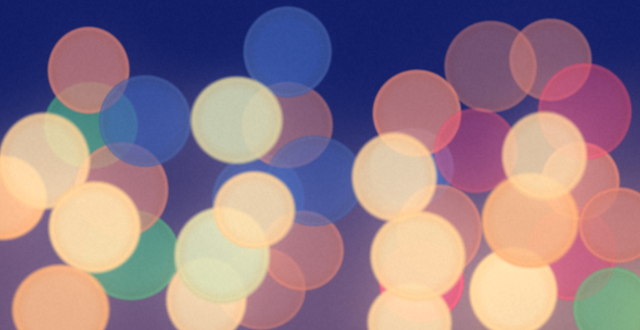
Reproduce this background procedurally as a WebGL 2 fragment shader.

```glsl
#version 300 es
precision highp float;
// Night bokeh: translucent out-of-focus light discs over a navy-to-mauve haze.
// A dim coloured layer fills the frame, then bright warm discs gather lower down.
// Low-discrepancy sequences spread the discs; hashes vary size, shape and opacity.

uniform vec2 u_resolution;
out vec4 fragColor;

#define DIM_COUNT 23
#define BRIGHT_COUNT 14
#define DISC_RADIUS 0.132
#define SIZE_SPREAD 0.028
#define JITTER 0.12
#define EDGE_BLUR 0.008
#define RIM_WIDTH 0.005
#define GLOW_REACH 0.07
#define GRAIN 0.018

const vec3 NAVY  = vec3(0.07, 0.12, 0.40);
const vec3 MAUVE = vec3(0.40, 0.31, 0.47);
const vec3 TAN   = vec3(0.74, 0.56, 0.51);
const vec3 ROSE  = vec3(0.80, 0.50, 0.48);
const vec3 PINK  = vec3(0.86, 0.30, 0.48);
const vec3 BLUE  = vec3(0.24, 0.37, 0.70);
const vec3 GREEN = vec3(0.27, 0.82, 0.52);
const vec3 PEACH = vec3(0.97, 0.73, 0.54);
const vec3 CREAM = vec3(0.99, 0.87, 0.68);
const vec3 MINT  = vec3(0.85, 0.87, 0.72);

float hash(vec2 p) {
  vec3 q = fract(p.xyx * 0.1031);
  q += dot(q, q.yzx + 33.33);
  return fract((q.x + q.y) * q.z);
}

float noise(vec2 p) {
  vec2 cell = floor(p), f = fract(p);
  f = f * f * (3.0 - 2.0 * f);
  float low = mix(hash(cell), hash(cell + vec2(1, 0)), f.x);
  float high = mix(hash(cell + vec2(0, 1)), hash(cell + vec2(1, 1)), f.x);
  return mix(low, high, f.y);
}

// Evenly spread points in the unit square
vec2 scatter(float i, vec2 offset) {
  return fract(offset + i * vec2(0.7549, 0.5698));
}

// Lays one soft disc over the base; offset is measured from its centre
vec3 addDisc(vec3 base, vec2 offset, float id, vec3 tint, float opacity,
             float blur, float rim, float glow) {
  float radius = DISC_RADIUS + SIZE_SPREAD * (hash(vec2(id, 3.0)) - 0.5);
  float squash = 0.08 * (hash(vec2(id, 5.0)) - 0.5);
  float d = length(offset * vec2(1.0 + squash, 1.0 - squash)) - radius;
  blur = max(blur, 1.0 / u_resolution.y);

  float mask = 1.0 - smoothstep(-blur, blur, d);
  float band = (d + 1.5 * blur) / RIM_WIDTH;
  vec3 shade = tint * mix(vec3(1.0), vec3(1.0, 0.93, 0.86), smoothstep(-0.05, 0.0, d));
  shade *= 1.0 + rim * exp(-band * band);

  base += tint * glow * exp(-max(d, 0.0) / GLOW_REACH);
  return mix(base, shade, mask * opacity);
}

// Dark sky above, warmer haze below and to the right
vec3 haze(vec2 p, vec2 uv) {
  float drift = noise(p * 3.0 + 7.0) - 0.5;
  vec3 color = mix(NAVY, MAUVE, 1.0 - smoothstep(0.1, 0.85, uv.y + 0.35 * drift));
  float warmth = smoothstep(0.45, 1.0, uv.x) * (1.0 - smoothstep(0.05, 0.55, uv.y));
  return mix(color, TAN, warmth * (0.5 + 0.6 * noise(p * 4.0 + 19.0)));
}

void main() {
  vec2 p = gl_FragCoord.xy / u_resolution.y;
  vec2 uv = gl_FragCoord.xy / u_resolution;
  float aspect = u_resolution.x / u_resolution.y;
  vec3 color = haze(p, uv);

  // Dim coloured discs
  for (int n = 1; n <= DIM_COUNT; n++) {
    float i = float(n);
    vec2 jitter = JITTER * (vec2(hash(vec2(i, 11.0)), hash(vec2(i, 13.0))) - 0.5);
    vec2 spot = scatter(i, vec2(0.13, 0.37));
    vec2 center = vec2(spot.x * aspect, 0.08 + 0.8 * spot.y) + jitter;
    float kind = fract(i * 0.618);
    vec3 tint = kind < 0.18 ? PINK : kind < 0.36 ? BLUE : kind < 0.51 ? GREEN : ROSE;
    float opacity = mix(0.4, 0.85, hash(vec2(i, 17.0)));
    color = addDisc(color, p - center, i, tint, opacity, 0.6 * EDGE_BLUR, 0.1, 0.015);
  }

  // Bright warm discs, denser toward the lower right
  for (int n = 1; n <= BRIGHT_COUNT; n++) {
    float i = float(n), id = i + 50.0;
    vec2 jitter = JITTER * (vec2(hash(vec2(id, 11.0)), hash(vec2(id, 13.0))) - 0.5);
    vec2 spot = scatter(i, vec2(0.5));
    float x = pow(spot.x, 0.8);
    float y = (0.02 + 0.75 * pow(spot.y, 1.2)) * mix(0.75, 1.0, x);
    float kind = fract(i * 0.618);
    vec3 tint = kind < 0.12 ? MINT : kind < 0.35 ? PEACH : CREAM;
    float opacity = mix(0.8, 0.97, hash(vec2(id, 17.0)));
    vec2 center = vec2(x * aspect, y) + jitter;
    color = addDisc(color, p - center, id, tint, opacity, EDGE_BLUR, 0.03, 0.05);
  }

  // Faint film grain
  color += GRAIN * (noise(p * 180.0) - 0.5);
  fragColor = vec4(clamp(color, 0.0, 1.0), 1.0);
}
```
